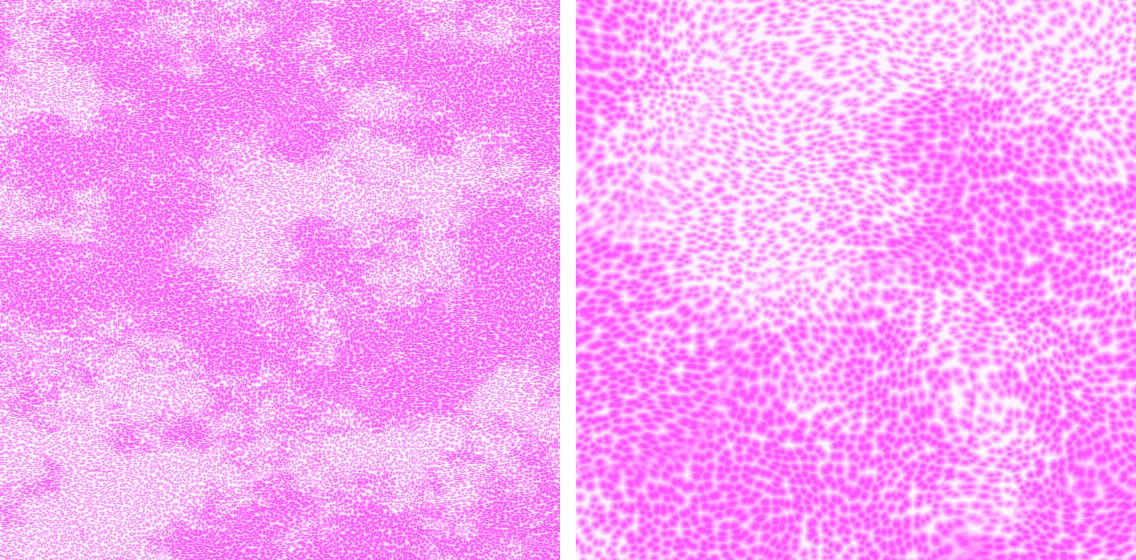
Left: the whole. Right: its middle third, enlarged.
Give the GLSL for this texture, as a Shadertoy shader.

```glsl
const vec3 INK = vec3(1.0, 0.34, 1.0);
const vec3 PAPER = vec3(1.0, 0.95, 1.0);
const float DENSE_TONE = 0.55;        // mean green of inked areas
const float WORN_TONE = 0.83;         // mean green of worn areas
const vec2 WEAR_SCALE = vec2(4.3, 6.0);
const vec2 WEAR_RANGE = vec2(0.42, 0.63);
const int WEAR_OCTAVES = 6;
const float WEAR_GAIN = 0.78;
const vec2 DOT_CELLS = vec2(180.0, 180.0);
const vec2 STROKE_CELLS = vec2(150.0, 225.0);
const float DOT_JITTER = 0.95;
const float DOT_CONTRAST = 0.82;
const float DOT_MEAN = 0.47;          // average distance to the nearest dot
const float GRAIN_WARP = 0.012;
const int CRACKS = 18;
const float CRACK_WIDTH = 0.0013;
const float CRACK_DEPTH = 0.16;

float hash(vec2 p) {
    vec3 q = fract(p.xyx * 0.1031);
    q += dot(q, q.yzx + 33.33);
    return fract((q.x + q.y) * q.z);
}

vec2 hash2(vec2 p) {
    return vec2(hash(p), hash(p + 71.7));
}

float valueNoise(vec2 p) {
    vec2 cell = floor(p), f = fract(p);
    f = f * f * (3.0 - 2.0 * f);
    float low = mix(hash(cell), hash(cell + vec2(1, 0)), f.x);
    float high = mix(hash(cell + vec2(0, 1)), hash(cell + vec2(1, 1)), f.x);
    return mix(low, high, f.y);
}

vec2 warpNoise(vec2 p) {
    return vec2(valueNoise(p + 30.0), valueNoise(p + 60.0)) - 0.5;
}

// Axis-aligned layers keep the blocky, ragged edges of worn plaster
float wearNoise(vec2 p) {
    float sum = 0.0, total = 0.0, weight = 1.0;
    for (int i = 0; i < WEAR_OCTAVES; i++) {
        sum += weight * valueNoise(p);
        total += weight;
        weight *= WEAR_GAIN;
        p = p * 1.93 + 17.3;
    }
    return sum / total;
}

// Distance to the nearest scattered dot, in cells
float dotDistance(vec2 p) {
    vec2 cell = floor(p);
    float nearest = 4.0;
    for (int y = -1; y <= 1; y++) {
        for (int x = -1; x <= 1; x++) {
            vec2 id = cell + vec2(x, y);
            vec2 center = id + 0.5 + DOT_JITTER * (hash2(id) - 0.5);
            nearest = min(nearest, distance(p, center));
        }
    }
    return nearest;
}

// Short wobbling hairlines, some level and some upright
float cracks(vec2 uv) {
    float mask = 0.0;
    for (int i = 0; i < CRACKS; i++) {
        vec2 seed = vec2(float(i) * 3.7 + 5.0, 91.0);
        vec2 d = uv - hash2(seed);
        if (hash(seed + 9.0) > 0.65) d = d.yx;
        float halfLength = mix(0.025, 0.09, hash(seed + 23.0));
        float wobble = 0.02 * (valueNoise(vec2(d.x * 25.0 + 40.0, seed.x)) - 0.5);
        wobble += 0.006 * (valueNoise(vec2(d.x * 110.0 + 80.0, seed.x)) - 0.5);
        float line = 1.0 - smoothstep(0.4, 1.6, abs(d.y - wobble) / CRACK_WIDTH);
        float ends = 1.0 - smoothstep(0.6, 1.0, abs(d.x) / halfLength);
        mask = max(mask, line * ends);
    }
    return mask;
}

void mainImage(out vec4 fragColor, in vec2 fragCoord) {
    vec2 uv = fragCoord / iResolution.y;

    // Worn patches
    vec2 wearPoint = uv + 0.02 * warpNoise(uv * 14.0);
    float wear = wearNoise(wearPoint * WEAR_SCALE + 11.0);
    float tone = mix(DENSE_TONE, WORN_TONE, smoothstep(WEAR_RANGE.x, WEAR_RANGE.y, wear));

    // Fine grain: round dots in some places, level strokes in others
    vec2 grainPoint = uv + GRAIN_WARP * warpNoise(uv * 22.0 + 90.0);
    float dots = dotDistance(grainPoint * DOT_CELLS + 3.0);
    float strokes = dotDistance(grainPoint * STROKE_CELLS + 7.0);
    float strokeShare = smoothstep(0.45, 0.55, valueNoise(uv * vec2(6.0, 9.0) + 50.0));
    float grain = DOT_CONTRAST * (mix(dots, strokes, strokeShare) - DOT_MEAN);

    float green = tone + grain - CRACK_DEPTH * cracks(uv);
    float paperShare = clamp((green - INK.g) / (PAPER.g - INK.g), 0.0, 1.0);
    fragColor = vec4(mix(INK, PAPER, paperShare), 1.0);
}
```
